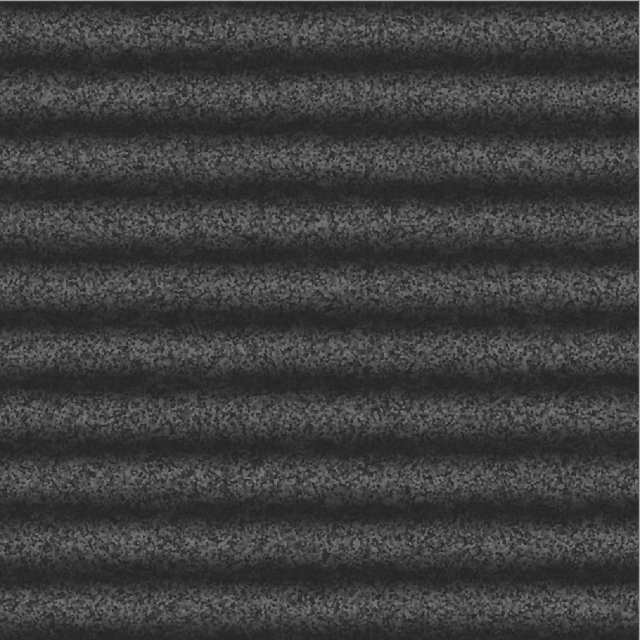
Reproduce this pattern procedurally as a Shadertoy shader.

```glsl
// Ten soft horizontal ridges in charcoal grey, dark and smooth in the grooves
// and grainy on the crests. Grain and groove stains are blended cellular noise;
// a thin pale rim closes the top and right sides.

#define RIDGES 10.0               // ridges down the canvas
#define GROOVE_TONE 0.160         // grey at the bottom of a groove
#define CREST_TONE 0.315          // mean grey on a crest
#define GRAIN_CELLS 270.0         // grain cells across the canvas
#define GROOVE_GRAIN 0.035        // grain contrast in a groove
#define CREST_GRAIN 0.31          // grain contrast on a crest
#define STAIN_CELLS vec2(45.0, 95.0)
#define STAIN_AMOUNT 0.28         // how far stains shift the ridge light
#define CREST_SKEW 0.03           // moves each crest slightly upwards
#define RIM_WIDTH 0.002
#define RIM_TONE 0.64

const float PI = 3.14159;

// Random point (xy) and tone (z) of one cell
vec3 hash3(vec2 cell) {
    vec3 p = fract(cell.xyx * vec3(0.1031, 0.1030, 0.0973));
    p += dot(p, p.yxz + 33.33);
    return fract((p.xxy + p.yzz) * p.zyx);
}

// Cellular noise: random tones of nearby points, blended by distance
float cellTone(vec2 p) {
    vec2 base = floor(p);
    vec2 local = p - base;
    float toneSum = 0.0;
    float weightSum = 0.0;
    for (int y = -1; y <= 1; y++) {
        for (int x = -1; x <= 1; x++) {
            vec2 offset = vec2(x, y);
            vec3 cell = hash3(base + offset + 17.0);
            vec2 away = offset + cell.xy - local;
            float weight = exp(-7.0 * dot(away, away));
            toneSum += weight * cell.z;
            weightSum += weight;
        }
    }
    return toneSum / weightSum;
}

// Ridge light: 0 in a groove, 1 on a crest
float ridgeLight(vec2 uv) {
    float depth = (1.0 - uv.y) * RIDGES;
    depth += 0.012 * sin(uv.x * 23.0 + floor(depth) * 2.1)
           * sin(PI * fract(depth));
    float t = fract(depth);
    t += CREST_SKEW * sin(PI * t);
    return 0.5 - 0.5 * cos(2.0 * PI * t);
}

void mainImage(out vec4 fragColor, in vec2 fragCoord) {
    vec2 uv = fragCoord / iResolution.xy;
    float pixel = 1.0 / min(iResolution.x, iResolution.y);

    // Ridges with uneven stains, strongest in the grooves
    float light = ridgeLight(uv);
    float stain = cellTone(uv * STAIN_CELLS) - 0.5;
    light = clamp(light + stain * STAIN_AMOUNT * (1.0 - 0.6 * light), 0.0, 1.0);
    float tone = mix(GROOVE_TONE, CREST_TONE, light);

    // Fine grain that fades out towards the grooves
    float grain = cellTone(uv * GRAIN_CELLS) - 0.5;
    tone += grain * mix(GROOVE_GRAIN, CREST_GRAIN, light);

    // Pale rim along the top and right
    float edge = min(1.0 - uv.x, 1.0 - uv.y);
    float rim = 1.0 - smoothstep(RIM_WIDTH - 0.5 * pixel, RIM_WIDTH + 0.5 * pixel, edge);
    tone = mix(tone, RIM_TONE, rim);

    fragColor = vec4(vec3(tone), 1.0);
}
```
